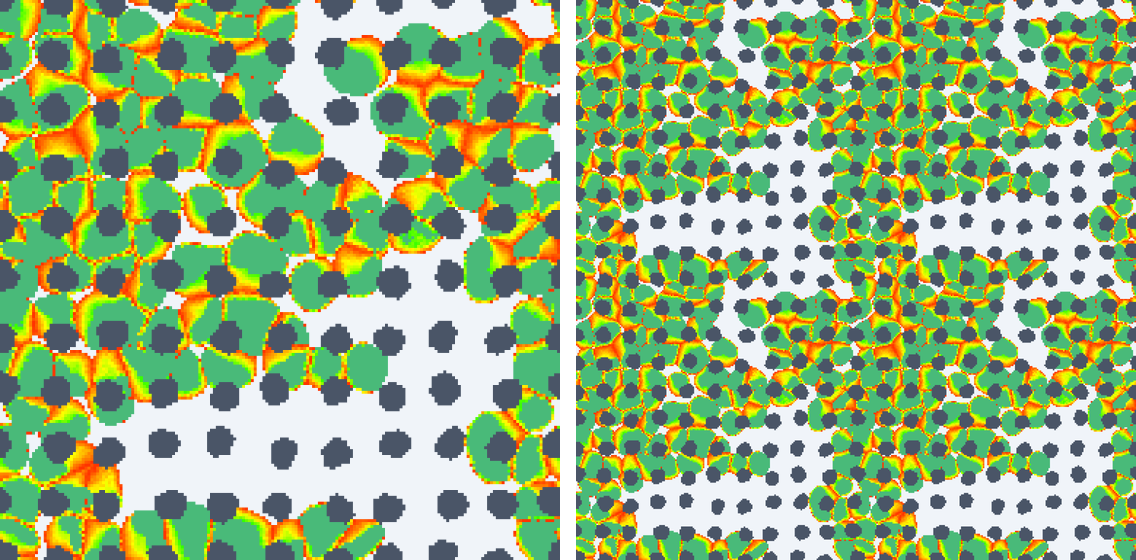
Left: one tile. Right: repeated 2 by 2.
Reproduce this pattern procedurally as a three.js fragment shader.

```glsl
varying vec2 vUv;

const float TAU = 6.2831853;
const float PIXELS = 192.0;        // mosaic squares per side
const float PILLARS = 10.0;        // pillars per side
const float PILLAR_JITTER = 0.2;
const float PILLAR_MIN = 0.225;    // inner radius range, in pillar cells
const float PILLAR_MAX = 0.305;
const int PILLAR_SIDES = 7;
const float PATCHES = 13.0;        // growth seeds per side
const float PATCH_JITTER = 0.7;
const float PATCH_MIN = 0.55;      // patch radius range, in patch cells
const float PATCH_MAX = 0.85;
const float BARE_LEVEL = 0.57;     // higher leaves more bare ground
const float FIRE_WIDTH = 0.55;
const float LINE_WIDTH = 0.07;
const float WARP = 0.022;
const float RAGGED = 0.05;

const vec3 GROUND = vec3(0.94, 0.955, 0.975);
const vec3 STONE = vec3(0.29, 0.335, 0.405);
const vec3 GROWTH = vec3(0.285, 0.73, 0.475);

float hash(vec2 p) {
  return fract(sin(dot(p, vec2(127.1, 311.7))) * 43758.5453);
}

vec2 hash2(vec2 p) {
  return vec2(hash(p + 17.3), hash(p + 53.9));
}

// Value noise that wraps after n cells.
float wrapNoise(vec2 uv, float n, float salt) {
  vec2 p = uv * n;
  vec2 i = floor(p);
  vec2 f = fract(p);
  f = f * f * (3.0 - 2.0 * f);
  vec2 a = mod(i, n) + salt;
  vec2 b = mod(i + 1.0, n) + salt;
  return mix(mix(hash(a), hash(vec2(b.x, a.y)), f.x),
             mix(hash(vec2(a.x, b.y)), hash(b), f.x), f.y);
}

// Signed distance to the nearest pillar, an uneven convex polygon.
float pillarDistance(vec2 uv) {
  vec2 p = uv * PILLARS;
  vec2 cell = floor(p + 0.5);
  vec2 id = mod(cell, PILLARS);
  vec2 q = p - cell - (hash2(id) - 0.5) * PILLAR_JITTER;
  float turn = hash(id + 7.7) * TAU;
  float d = -1.0;
  for (int k = 0; k < PILLAR_SIDES; k++) {
    float angle = turn + float(k) * TAU / float(PILLAR_SIDES);
    float radius = mix(PILLAR_MIN, PILLAR_MAX, hash(id + float(k) * 3.17 + 91.0));
    d = max(d, dot(q, vec2(cos(angle), sin(angle))) - radius);
  }
  return d;
}

bool isGrown(vec2 id) {
  vec2 uv = (id + 0.5) / PATCHES;
  float level = wrapNoise(uv, 5.0, 31.0) + 0.25 * cos(TAU * uv.x) + 0.25 * hash(id + 71.0);
  return level > BARE_LEVEL;
}

// Lime through yellow to red.
vec3 fireColor(float heat) {
  float h = mix(0.1, 0.9, heat);
  return vec3(min(1.0, 2.0 * h), min(1.0, 2.0 - 2.0 * h), 0.0);
}

// Overlapping round patches, each burning along one side.
vec3 growthColor(vec2 uv) {
  vec2 bend = vec2(wrapNoise(uv, 16.0, 5.0), wrapNoise(uv, 16.0, 43.0)) - 0.5;
  vec2 p = (uv + WARP * bend) * PATCHES;
  vec2 cell = floor(p);
  float best = -9.0;
  float second = -9.0;
  vec2 owner = vec2(0.0);
  vec2 offset = vec2(1.0);
  for (int y = -1; y <= 1; y++) {
    for (int x = -1; x <= 1; x++) {
      vec2 c = cell + vec2(float(x), float(y));
      vec2 id = mod(c, PATCHES);
      if (!isGrown(id)) continue;
      vec2 q = p - c - 0.5 - (hash2(id + 131.0) - 0.5) * PATCH_JITTER;
      float depth = mix(PATCH_MIN, PATCH_MAX, hash(id + 23.0)) - length(q);
      if (depth > best) {
        second = best;
        best = depth;
        owner = id;
        offset = q;
      } else {
        second = max(second, depth);
      }
    }
  }
  if (best < 0.0) return GROUND;

  float edge = min(best, 0.5 * (best - second));
  edge += RAGGED * (hash(mod(floor(uv * PIXELS), PIXELS) + 9.0) - 0.5);
  float angle = hash(owner + 211.0) * TAU;
  float facing = dot(offset, vec2(cos(angle), sin(angle))) / max(length(offset), 0.001);
  float width = FIRE_WIDTH * (0.15 + hash(owner + 307.0)) * smoothstep(-0.1, 0.8, facing);
  width = max(width, LINE_WIDTH * step(0.5, wrapNoise(uv, 20.0, 61.0)));
  return edge < width ? fireColor(clamp(1.0 - edge / width, 0.0, 1.0)) : GROWTH;
}

vec3 squareColor(vec2 square) {
  vec2 uv = (square + 0.5) / PIXELS;
  return pillarDistance(uv) < 0.0 ? STONE : growthColor(uv);
}

void main() {
  // Mosaic squares with smoothed borders.
  vec2 g = vUv * PIXELS - 0.5;
  vec2 s = floor(g);
  vec2 t = clamp((fract(g) - 0.5) / max(fwidth(vUv * PIXELS), 0.0001) + 0.5, 0.0, 1.0);
  vec3 low = mix(squareColor(s), squareColor(s + vec2(1.0, 0.0)), t.x);
  vec3 high = mix(squareColor(s + vec2(0.0, 1.0)), squareColor(s + 1.0), t.x);
  gl_FragColor = vec4(mix(low, high, t.y), 1.0);
}
```
